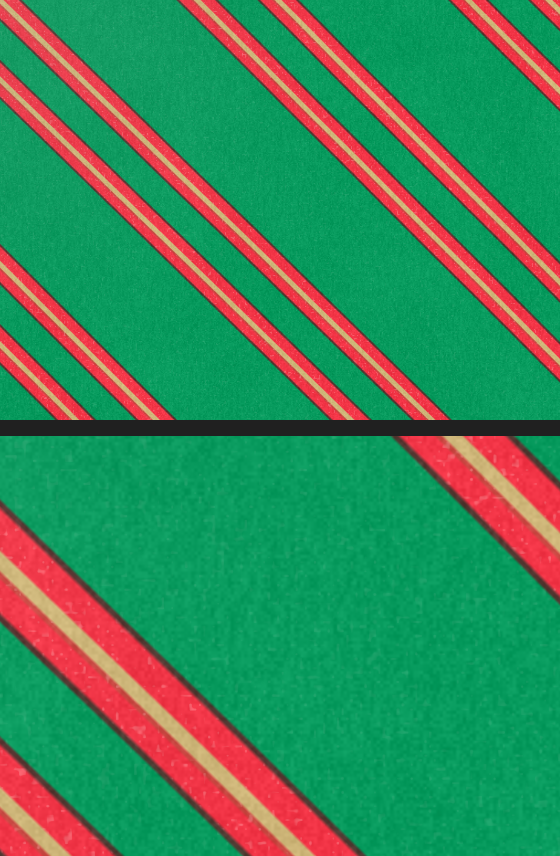
Top: the whole. Bottom: its middle third, enlarged.
Give the GLSL for this pattern, as a Shadertoy shader.

```glsl
// Paired red stripes with gold centre lines running diagonally over green paper.

// Lengths are fractions of the canvas height; stripe sizes are measured horizontally.
#define PERIOD 0.645
#define ORIGIN -0.079
#define PAIR_GAP 0.191
#define STRIPE_HALF 0.0490
#define OUTLINE 0.0068
#define GOLD_HALF 0.0083
#define SHADE_WIDTH 0.0065
#define SOFTNESS 0.0022
#define BUCKLE 0.016
#define GRAIN_SCALE 380.0
#define GRAIN 0.09
#define FLECKS 0.32

const vec3 GREEN = vec3(0.025, 0.605, 0.365);
const vec3 RED   = vec3(0.950, 0.205, 0.275);
const vec3 GOLD  = vec3(0.810, 0.715, 0.475);
const vec3 BROWN = vec3(0.760, 0.290, 0.250);
const vec3 DARK  = vec3(0.340, 0.190, 0.180);

// Integer hash of a lattice cell, 0 to 1
float hash(vec2 cell) {
    uvec2 q = uvec2(ivec2(cell)) * uvec2(1597334673u, 3812015801u);
    uint n = q.x ^ q.y;
    n = (n ^ (n >> 15)) * 2246822519u;
    n = (n ^ (n >> 13)) * 3266489917u;
    return float((n ^ (n >> 16)) >> 8) / 16777216.0;
}

float valueNoise(vec2 p) {
    vec2 i = floor(p), f = fract(p);
    f = f * f * (3.0 - 2.0 * f);
    return mix(mix(hash(i), hash(i + vec2(1, 0)), f.x),
               mix(hash(i + vec2(0, 1)), hash(i + vec2(1, 1)), f.x), f.y);
}

// Soft coverage of a band centred at zero
float band(float d, float halfWidth, float blur) {
    return 1.0 - smoothstep(-blur, blur, abs(d) - halfWidth);
}

// Position across the stripes, bent a little by the uneven sheet
float acrossStripes(vec2 p) {
    float across = p.x + p.y - 1.0;
    float along = p.x - p.y - 0.167;
    float bulge = (across + 0.10) / 0.31;
    across -= BUCKLE * along * exp(-bulge * bulge);
    return across + 0.0025 * (valueNoise(p * 5.0) - 0.5);
}

// Signed offset from the nearest stripe of the nearest pair
float stripeOffset(float across) {
    float c = mod(across - ORIGIN + 0.5 * PERIOD, PERIOD) - 0.5 * PERIOD;
    return c - (c < 0.0 ? -0.5 : 0.5) * PAIR_GAP;
}

void mainImage(out vec4 fragColor, in vec2 fragCoord) {
    vec2 p = fragCoord / iResolution.y;
    float blur = max(SOFTNESS, 1.0 / iResolution.y);
    float s = stripeOffset(acrossStripes(p));

    // Paper texture: fine grain, short vertical fibres and broad mottling
    float fine = valueNoise(p * GRAIN_SCALE);
    float fibre = valueNoise(p * GRAIN_SCALE * vec2(0.7, 0.22) + 37.0);
    float mottle = valueNoise(p * 9.0 + 11.0);
    float fleck = smoothstep(0.72, 1.0, valueNoise(p * GRAIN_SCALE * 0.72 + 91.0));

    // Inks, from the outline inward; the brown edge lies below the gold
    float stripe = band(s, STRIPE_HALF, blur);
    float red = band(s, STRIPE_HALF - OUTLINE, blur * 1.3);
    float shade = band(s + GOLD_HALF + 0.4 * SHADE_WIDTH, 0.5 * SHADE_WIDTH, blur);
    float gold = band(s, GOLD_HALF, blur);
    vec3 color = mix(GREEN, DARK, stripe * (0.88 + 0.12 * mottle));
    color = mix(color, RED, red);
    color = mix(color, BROWN, shade * 0.85);
    color = mix(color, GOLD, gold);

    // Worn ink shows pale flecks, most of all on the red
    float redness = red * (1.0 - gold);
    color = mix(color, vec3(1.0, 0.74, 0.74), FLECKS * fleck * redness);
    color = mix(color, vec3(0.50, 0.76, 0.63), 0.5 * FLECKS * fleck * (1.0 - stripe));
    color += GRAIN * (0.6 * fine + 0.4 * fibre - 0.5) + 0.02 * (mottle - 0.5);

    // Soft daylight sheen toward the upper left
    float sheen = 1.0 - smoothstep(0.0, 1.0, length(p - vec2(0.0, 1.0)));
    color = mix(color, vec3(0.60, 0.66, 0.62), 0.10 * sheen);

    fragColor = vec4(clamp(color, 0.0, 1.0), 1.0);
}
```
